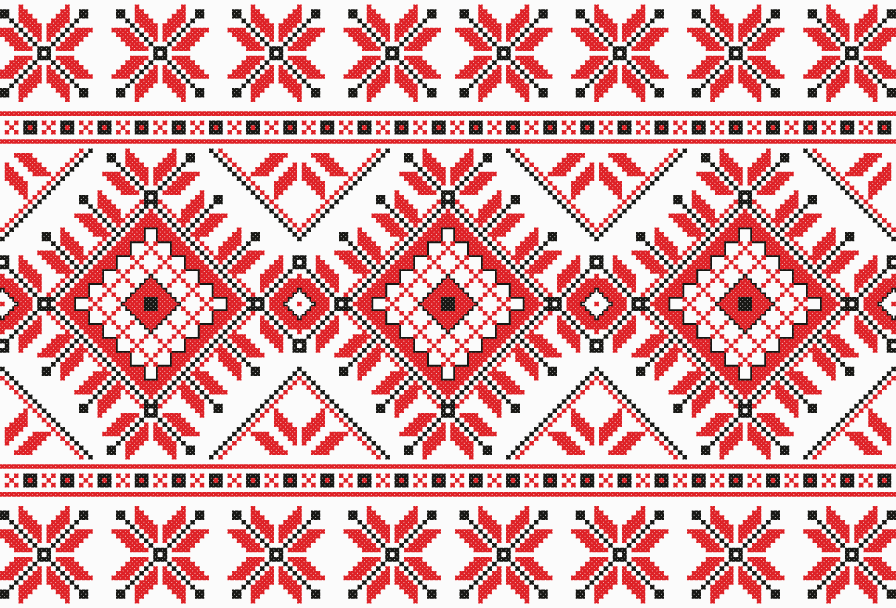
This pattern is drawn by a WebGL 2 fragment shader. Its source:

```glsl
#version 300 es
precision highp float;
uniform vec2 u_resolution;
out vec4 fragColor;

const float CELLS_ACROSS = 193.0;
const float REPEAT = 64.0;
const float HALF_REPEAT = 32.0;
const int SAMPLES = 4;
const int NONE = 0, RED = 1, BLACK = 2;
const vec3 CLOTH = vec3(0.985);
const vec3 RED_THREAD = vec3(0.87, 0.13, 0.15);
const vec3 BLACK_THREAD = vec3(0.09, 0.09, 0.08);

float largest(vec2 v) { return max(v.x, v.y); }
float smallest(vec2 v) { return min(v.x, v.y); }

// Slanted leaf pair on either side of a diagonal
bool petal(vec2 c) {
  float along = largest(c), across = smallest(c);
  float slant = along - across;
  return across >= 1.0 && across <= 5.0 && slant >= 2.0 && slant <= 5.0;
}

// Two leaves, a diagonal stem and a square knob
int sprig(vec2 c) {
  float far = largest(c), near = smallest(c);
  if (near >= 8.0 && far <= 9.0) return BLACK;
  if (far == near && near >= 2.0 && near < 8.0) return BLACK;
  return petal(c) ? RED : NONE;
}

int ring(vec2 c) { return largest(abs(c)) == 1.0 ? BLACK : NONE; }
int star(vec2 c) { return max(sprig(abs(c)), ring(c)); }
bool saltire(vec2 c) { return largest(abs(c)) <= 1.0 && abs(c.x) == abs(c.y); }

// Narrow border of alternating squares and crosses
int border(vec2 c) {
  if (abs(c.y) == 3.0) return RED;
  vec2 square = vec2(mod(c.x + 6.0, 8.0) - 4.0, c.y);
  vec2 crossing = vec2(mod(c.x + 2.0, 8.0) - 4.0, c.y);
  if (largest(abs(square)) <= 1.0) return square == vec2(0.0) ? RED : BLACK;
  return saltire(crossing) ? RED : NONE;
}

// Nested diamonds, one quadrant
int diamond(vec2 c) {
  float sum = c.x + c.y;
  if (sum <= 6.0) return largest(c) <= 1.0 ? BLACK : RED;
  vec2 block = floor((c + 1.0) / 3.0);
  float level = block.x + block.y;
  if (level <= 5.0)
    return mod(level, 2.0) == 0.0 && saltire(c - 3.0 * block) ? RED : NONE;
  if (sum <= 20.0 || sum == 24.0) return RED;
  return sum == 22.0 ? BLACK : NONE;
}

// Small link between neighbouring diamonds, and the chevron above it
int link(vec2 c) {
  float sum = c.x + c.y, rise = c.y - c.x;
  if (sum == 0.0 || (sum >= 4.0 && sum <= 6.0)) return RED;
  if (rise == 14.0) return BLACK;
  return rise == 16.0 || petal(vec2(c.x, 33.0 - c.y)) ? RED : NONE;
}

// Wide middle band, folded to one quadrant of a repeat
int medallion(vec2 c) {
  vec2 knot = c - vec2(HALF_REPEAT, 9.0);
  if (largest(abs(knot)) <= 1.0) return ring(knot);
  int ink = max(diamond(c), link(vec2(HALF_REPEAT - c.x, c.y)));
  for (int i = 0; i < 2; i++) {
    vec2 m = i == 0 ? c : c.yx;
    ink = max(ink, sprig(m - vec2(6.0, 14.0)));
    ink = max(ink, sprig(m - vec2(0.0, 23.0)));
    ink = max(ink, ring(m - vec2(0.0, 23.0)));
  }
  return ink;
}

// Thin line along the outer steps of a block diamond
bool stepLine(vec2 p, float level, float width) {
  vec2 block = floor(p + 0.5);
  return block.x + block.y == level && largest(p - block) > 0.5 - width;
}

int pattern(vec2 p, vec2 folded) {
  vec2 c = floor(p + 0.5);
  float row = abs(c.y);
  if (row > 42.0) return star(vec2(mod(abs(c.x), 25.0) - 12.0, row - 54.0));
  if (row >= 35.0) return border(vec2(c.x, row - 38.0));
  return row <= 33.0 ? medallion(floor(folded + 0.5)) : NONE;
}

vec3 embroidery(vec2 p) {
  vec2 folded = vec2(abs(mod(p.x + HALF_REPEAT, REPEAT) - HALF_REPEAT), abs(p.y));
  vec2 side = vec2(HALF_REPEAT - folded.x, folded.y);
  if (stepLine(folded, 6.0, 0.35) || stepLine(folded / 3.0, 5.0, 0.13)
      || stepLine(side, 3.0, 0.35)) return BLACK_THREAD;
  int ink = pattern(p, folded);
  // Each stitch is a pair of crossed threads
  vec2 q = abs(fract(p + 0.5) - 0.5);
  if (ink == NONE || abs(q.x - q.y) > 0.38) return CLOTH;
  return ink == RED ? RED_THREAD : BLACK_THREAD;
}

void main() {
  float scale = CELLS_ACROSS / u_resolution.x;
  vec3 total = vec3(0.0);
  for (int i = 0; i < SAMPLES * SAMPLES; i++) {
    vec2 offset = (vec2(i % SAMPLES, i / SAMPLES) + 0.5) / float(SAMPLES) - 0.5;
    total += embroidery((gl_FragCoord.xy + offset - 0.5 * u_resolution) * scale);
  }
  fragColor = vec4(total / float(SAMPLES * SAMPLES), 1.0);
}
```
